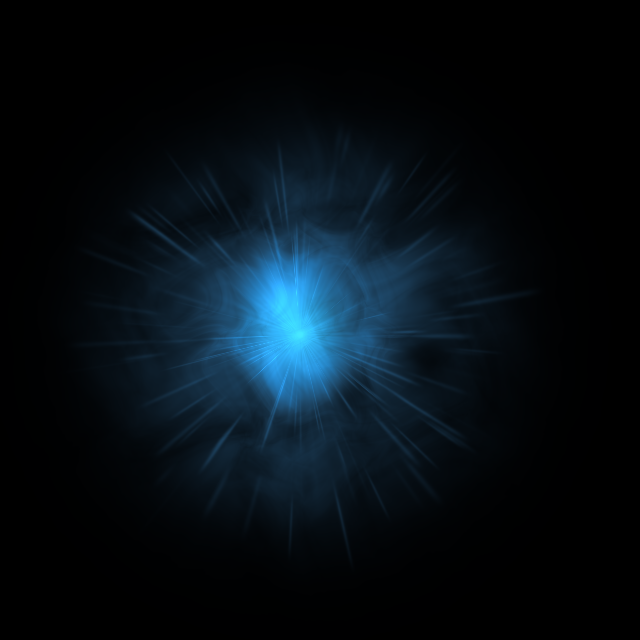
This background is drawn by a WebGL 1 fragment shader. Its source:

```glsl
precision highp float;
uniform vec2 u_resolution;

const float TAU = 6.28319;

float hash(vec2 p) {
  return fract(sin(dot(p, vec2(27.17, 61.73))) * 4375.85);
}

// Soft round falloff around a point
float blob(vec2 p, vec2 center, float radius) {
  vec2 q = (p - center) / radius;
  return exp(-dot(q, q));
}

// Layered, warped sines in the range 0 to 1
float clouds(vec2 p) {
  float sum = 0.0;
  float amplitude = 0.55;
  for (int i = 0; i < 5; i++) {
    p = mat2(0.8, 0.6, -0.6, 0.8) * p + 0.7 * sin(p.yx * 1.2 + 1.9);
    sum += amplitude * sin(p.x) * sin(p.y + 0.8);
    p *= 1.75;
    amplitude *= 0.6;
  }
  return clamp(0.5 + 0.55 * sum, 0.0, 1.0);
}

// One streak per angular sector, with random angle, reach and strength
float streaks(float angle, float radius, float sectors, float seed) {
  float turn = (angle / TAU + 0.5) * sectors;
  vec2 id = vec2(mod(floor(turn), sectors), seed);
  float offset = fract(turn) - mix(0.25, 0.75, hash(id));
  float away = abs(offset) * TAU / sectors;
  float width = mix(0.006, 0.017, hash(id + 3.1));
  float start = mix(0.0, 0.27, hash(id + 7.7));
  float finish = start + mix(0.07, 0.17, hash(id + 5.3));
  float span = smoothstep(start, start + 0.05, radius)
             * (1.0 - smoothstep(finish - 0.04, finish, radius));
  float strength = pow(hash(id + 9.4), 1.6);
  return strength * span * exp(-away * away / (width * width));
}

void main() {
  vec2 uv = gl_FragCoord.xy / u_resolution;
  vec2 d = uv - vec2(0.469, 0.477);
  float radius = length(d);
  float angle = atan(d.y, d.x);
  float haze = clouds(uv * 15.0 + 2.0);
  float wisps = clouds(uv * 29.0 + 8.0);

  // Wide cloudy halo with denser patches and dark gaps
  float halo = 0.34 * blob(uv, vec2(0.475, 0.493), 0.245);
  halo += 0.07 * blob(uv, vec2(0.49, 0.635), 0.05);
  halo += 0.08 * blob(uv, vec2(0.62, 0.55), 0.07);
  halo += 0.05 * blob(uv, vec2(0.42, 0.26), 0.09);
  halo *= 0.35 + 0.85 * haze + 0.4 * wisps;
  halo *= 1.0 - 0.6 * blob(uv, vec2(0.542, 0.38), 0.03);
  halo *= 1.0 - 0.6 * blob(uv, vec2(0.67, 0.44), 0.035);
  halo *= 1.0 - smoothstep(0.22, 0.52, radius);

  // Bright core, heavier on the left
  float reach = length(uv - vec2(0.453, 0.489)) / (0.108 + 0.025 * (wisps - 0.5));
  float core = 0.6 * exp(-reach * reach * reach);
  core *= 0.82 + 0.3 * wisps;
  core *= 1.0 - 0.35 * blob(uv, vec2(0.535, 0.495), 0.06);

  // Upright fan with a crisp right edge
  float fan = (1.0 - smoothstep(-0.006, 0.004, d.x)) * exp(-abs(d.x) * 28.0);
  fan *= smoothstep(0.0, 0.03, d.y) * (1.0 - smoothstep(0.06, 0.12, d.y));

  // Radial streaks, finer in each layer
  float rays = 0.0;
  for (int i = 0; i < 4; i++) {
    float layer = float(i);
    rays += streaks(angle, radius, 23.0 + 14.0 * layer, 1.0 + 4.3 * layer);
  }
  rays *= 0.21 * exp(-radius * radius * 8.0);

  // Fine spokes close to the center
  float spokes = 0.5 + 0.25 * sin(angle * 31.0 + 2.0 * sin(angle * 7.0))
               + 0.25 * sin(angle * 53.0 + 3.0 * sin(angle * 5.0));
  spokes *= 0.13 * exp(-radius * 14.0) * smoothstep(0.0, 0.03, radius);

  float light = halo + core + rays + spokes + 0.12 * fan;
  vec3 dimBlue = vec3(0.32, 0.70, 1.0);
  vec3 vividBlue = vec3(0.19, 0.65, 1.0);
  vec3 color = light * mix(dimBlue, vividBlue, smoothstep(0.2, 0.8, light));

  // Cyan heart and central spark
  color += vec3(0.02, 0.11, 0.03) * blob(uv, vec2(0.463, 0.487), 0.06);
  color += vec3(0.08, 0.20, 0.10) * exp(-radius * 90.0);
  color += vec3(0.0, 0.002, 0.005) * (1.0 - smoothstep(0.3, 0.6, radius));

  gl_FragColor = vec4(min(color, vec3(0.3, 0.9, 1.0)), 1.0);
}
```
